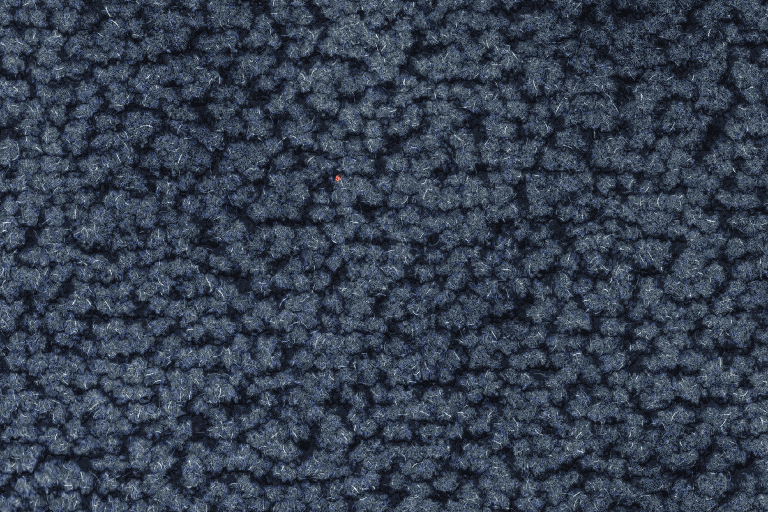
Write a WebGL 2 fragment shader that draws this texture.

```glsl
#version 300 es
precision highp float;

uniform vec2 u_resolution;
out vec4 fragColor;

const vec3 SHADOW = vec3(0.11, 0.13, 0.18);
const vec3 SLATE = vec3(0.23, 0.28, 0.33);
const vec3 STEEL = vec3(0.35, 0.40, 0.44);
const vec3 SHEEN = vec3(0.54, 0.59, 0.62);
const vec3 NAVY = vec3(0.17, 0.22, 0.35);
const vec3 BLUE = vec3(0.36, 0.42, 0.54);
const vec3 FLECK = vec3(0.88, 0.48, 0.40);

vec3 hash3(vec2 p) {
    vec3 q = fract(p.xyx * vec3(0.1031, 0.1030, 0.0973));
    q += dot(q, q.yxz + 33.33);
    return fract((q.xxy + q.yzz) * q.zyx);
}

float noise(vec2 p) {
    vec2 i = floor(p), f = fract(p);
    f = f * f * (3.0 - 2.0 * f);
    float low = mix(hash3(i).x, hash3(i + vec2(1, 0)).x, f.x);
    float high = mix(hash3(i + vec2(0, 1)).x, hash3(i + vec2(1, 1)).x, f.x);
    return mix(low, high, f.y);
}

float fbm(vec2 p) {
    float sum = 0.0, amp = 0.5;
    for (int i = 0; i < 4; i++) {
        sum += amp * noise(p);
        p = p * 2.03 + 17.3;
        amp *= 0.5;
    }
    return sum / 0.9375;
}

vec2 rotate(vec2 p, float angle) {
    float c = cos(angle), s = sin(angle);
    return vec2(c * p.x + s * p.y, c * p.y - s * p.x);
}

// Nearest tuft in a staggered grid: xy offset from its centre, z height, w seed
vec4 tuft(vec2 p, float jitter) {
    vec4 best = vec4(0, 0, -9, 0);
    for (int j = -1; j <= 1; j++) {
        float row = floor(p.y) + float(j);
        float shift = 0.5 * mod(row, 2.0);
        for (int i = -1; i <= 1; i++) {
            float col = floor(p.x - shift) + float(i);
            vec3 rnd = hash3(vec2(col, row) + 71.0);
            vec2 d = p - vec2(col + shift + 0.5, row + 0.5) - (rnd.xy - 0.5) * jitter;
            float height = 1.0 - dot(d, d) * 2.5 + (rnd.z - 0.5) * 0.3;
            if (height > best.z) best = vec4(d, height, rnd.z);
        }
    }
    return best;
}

// Short, slightly bent hairs, one per cell, with varied brightness
float strands(vec2 p, float cell, float width, float seed) {
    float pixel = 1.0 / u_resolution.y, light = 0.0;
    vec2 base = floor(p / cell);
    for (int j = -1; j <= 1; j++) {
        for (int i = -1; i <= 1; i++) {
            vec2 id = base + vec2(i, j);
            vec3 a = hash3(id + seed), b = hash3(id + seed + 143.7);
            vec2 q = rotate(p - (id + 0.25 + 0.5 * a.xy) * cell, a.z * 6.2832);
            float span = cell * mix(0.2, 0.7, b.x);
            q.y += (b.y - 0.5) * 0.8 * (q.x * q.x / span - 0.3 * span);
            float line = 1.0 - smoothstep(width * 0.3, width + 0.4 * pixel, abs(q.y));
            float ends = 1.0 - smoothstep(span * 0.5, span, abs(q.x));
            light = max(light, line * ends * b.z * b.z);
        }
    }
    return light;
}

vec3 yarnColor(float tone, float blueness) {
    vec3 grey = mix(SHADOW * 0.45, SHADOW, smoothstep(0.0, 0.12, tone));
    grey = mix(grey, SLATE, smoothstep(0.13, 0.27, tone));
    grey = mix(grey, STEEL, smoothstep(0.28, 0.41, tone));
    grey = mix(grey, SHEEN, smoothstep(0.42, 0.58, tone));
    grey += max(tone - 0.58, 0.0) * 0.9;
    vec3 blue = mix(NAVY, BLUE, (tone - 0.22) / 0.2);
    float midtone = smoothstep(0.13, 0.22, tone) * (1.0 - smoothstep(0.46, 0.58, tone));
    return mix(grey, blue, blueness * midtone);
}

void main() {
    vec2 p = gl_FragCoord.xy / u_resolution.y;

    // Fuzzy, wandering pile with frayed outlines
    vec2 wander = vec2(fbm(p * 8.0), fbm(p * 8.0 + 40.0)) - 0.5;
    vec2 fuzz = vec2(noise(p * 130.0), noise(p * 130.0 + 90.0)) - 0.5;
    vec4 pile = tuft((p + wander * 0.05 + fuzz * 0.017) / vec2(0.043, 0.035), 0.6);
    float dome = smoothstep(-0.1, 1.05, pile.z);

    // Fine yarn fibres fanning out from each tuft
    float angle = pile.w * 6.2832 + pile.x * 1.2;
    float fibre = noise(rotate(p, angle) * vec2(85.0, 270.0)) - 0.5;
    float grain = noise(p * 290.0) - 0.5;

    // Broad worn patches, brighter toward the lower left
    float patches = fbm(p * 3.2 + 5.0) - 0.5;
    float slope = 0.5 - 0.45 * p.x - 0.35 * p.y;

    float tone = 0.07 + 0.28 * dome + 0.10 * dot(pile.xy, vec2(-0.3, 0.9));
    tone += (fibre * 0.32 + grain * 0.2) * (0.35 + 0.65 * dome);
    tone += (patches * 0.2 + slope * 0.09) * (0.3 + 0.7 * dome);

    // Loose hairs catching the light
    float hairs = strands(p, 0.013, 0.0008, 11.0) * 0.28;
    hairs += strands(p + wander * 0.02, 0.020, 0.0009, 57.0) * 0.45;
    tone += hairs * (0.4 + 0.6 * dome);

    // Blue cast scattered through single fibres
    float tint = noise(p * 150.0 + 60.0) + 0.5 * fibre + 0.3 * slope;
    vec3 color = yarnColor(tone, 0.12 + 0.75 * smoothstep(0.54, 0.8, tint));

    // One stray coloured fleck
    float speck = length((p - vec2(0.66, 0.652)) * vec2(1.0, 0.8) + fuzz * 0.004);
    color = mix(color, FLECK * (0.9 + fibre), 1.0 - smoothstep(0.003, 0.0075, speck));

    fragColor = vec4(clamp(color, 0.0, 1.0), 1.0);
}
```
